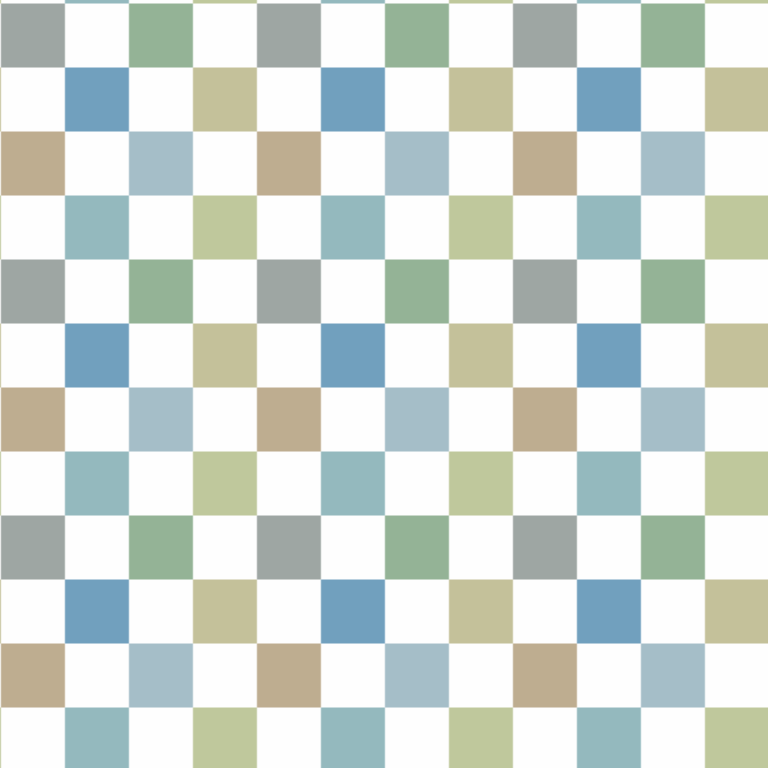
This pattern is drawn by a Shadertoy shader. Its source:

```glsl
// Checkerboard of white and eight muted pastel squares, in a repeating four by four block.

const float REPEATS = 3.0;                  // colour blocks across and down
const float BLOCK_CELLS = 4.0;              // cells along one side of a block
const vec2 GRID_SHIFT = vec2(0.015, 0.055); // right and down, in cells
const float EDGE_SOFTNESS = 0.025;          // blend width, in cells

const vec3 WHITE = vec3(0.996);
// Two coloured squares per row, left to right, rows from top to bottom
const vec3 SQUARES[8] = vec3[8](
    vec3(0.620, 0.651, 0.639),  // grey
    vec3(0.580, 0.702, 0.588),  // sage
    vec3(0.443, 0.627, 0.745),  // blue
    vec3(0.769, 0.757, 0.604),  // khaki
    vec3(0.745, 0.678, 0.565),  // tan
    vec3(0.647, 0.745, 0.784),  // pale blue
    vec3(0.580, 0.725, 0.745),  // teal
    vec3(0.749, 0.784, 0.612)   // lime
);

vec3 cellColor(vec2 cell) {
    ivec2 c = ivec2(mod(cell, BLOCK_CELLS));
    bool isWhite = ((c.x + c.y) & 1) == 1;
    return isWhite ? WHITE : SQUARES[c.y * 2 + c.x / 2];
}

void mainImage(out vec4 fragColor, in vec2 fragCoord) {
    float cells = REPEATS * BLOCK_CELLS;
    vec2 uv = fragCoord / iResolution.xy;
    vec2 grid = vec2(uv.x, 1.0 - uv.y) * cells - GRID_SHIFT;

    // Blend the four nearest cells across a narrow band at their borders
    vec2 centered = grid - 0.5;
    vec2 cell = floor(centered);
    vec2 blendWidth = max(vec2(EDGE_SOFTNESS), cells / iResolution.xy);
    vec2 blend = clamp((centered - cell - 0.5) / blendWidth + 0.5, 0.0, 1.0);

    vec3 upper = mix(cellColor(cell), cellColor(cell + vec2(1, 0)), blend.x);
    vec3 lower = mix(cellColor(cell + vec2(0, 1)), cellColor(cell + vec2(1, 1)), blend.x);
    fragColor = vec4(mix(upper, lower, blend.y), 1.0);
}
```
